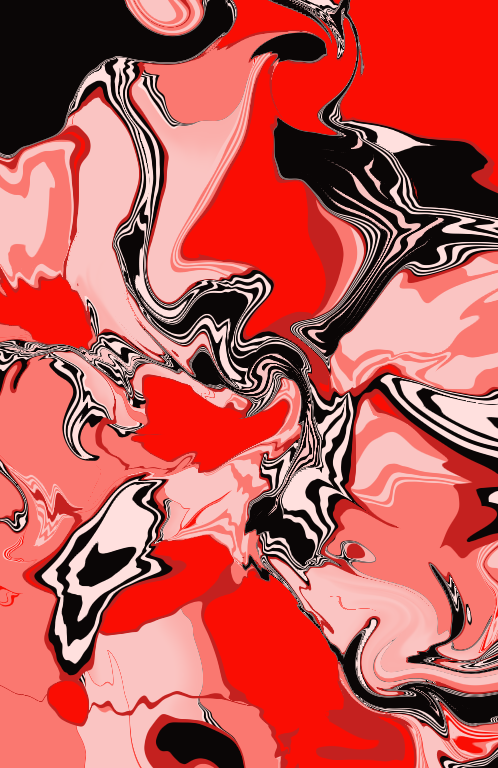
Give the GLSL for this background, as a WebGL 2 fragment shader.

```glsl
#version 300 es
precision highp float;
// Marbled paint: pools of pink, red and black on a salmon ground.
// Discs, ribbons and veins are measured in a space that is curled and folded
// by noise; nested rims that swell and pinch out edge each pool.
uniform vec2 u_resolution;
out vec4 fragColor;

const vec3 SALMON = vec3(0.98, 0.47, 0.44);
const vec3 PINK = vec3(0.98, 0.77, 0.76);
const vec3 RED = vec3(0.98, 0.05, 0.01);
const vec3 DEEP_RED = vec3(0.77, 0.13, 0.12);
const vec3 BLACK = vec3(0.04, 0.025, 0.025);
const vec3 CREAM = vec3(1.0, 0.88, 0.87);

// Pools: centre and radius, in canvas heights
const vec3 PINK_POOLS[10] = vec3[10](
  vec3(0.15, 0.73, 0.13), vec3(0.28, 0.67, 0.12), vec3(0.20, 0.58, 0.08), vec3(0.38, 0.42, 0.09),
  vec3(0.26, 0.31, 0.07), vec3(0.48, 0.17, 0.09), vec3(0.20, 0.06, 0.08), vec3(0.59, 0.23, 0.05),
  vec3(0.42, 0.63, 0.06), vec3(0.07, 0.48, 0.04));
const vec3 RED_POOLS[10] = vec3[10](
  vec3(0.56, 0.93, 0.19), vec3(0.62, 0.75, 0.12), vec3(0.36, 0.94, 0.09), vec3(0.14, 0.88, 0.08),
  vec3(0.01, 0.59, 0.08), vec3(0.20, 0.46, 0.08), vec3(0.20, 0.18, 0.09), vec3(0.37, 0.11, 0.08),
  vec3(0.62, 0.47, 0.05), vec3(0.08, 0.06, 0.03));
const vec3 BLACK_POOLS[10] = vec3[10](
  vec3(0.07, 0.98, 0.14), vec3(0.22, 0.97, 0.07), vec3(0.01, 0.85, 0.06), vec3(0.65, 0.02, 0.08),
  vec3(0.27, 0.93, 0.03), vec3(0.38, 0.82, 0.04), vec3(0.48, 0.74, 0.04), vec3(0.54, 0.63, 0.04),
  vec3(0.36, 0.53, 0.04), vec3(0.38, 0.27, 0.04));

// Ribbon centre lines
const vec2 MIDDLE_PATH[7] = vec2[7](vec2(-0.05, 0.48), vec2(0.09, 0.53), vec2(0.18, 0.59),
  vec2(0.33, 0.52), vec2(0.36, 0.44), vec2(0.44, 0.40), vec2(0.37, 0.26));
const vec2 UPPER_PATH[7] = vec2[7](vec2(0.36, 1.03), vec2(0.36, 0.92), vec2(0.50, 0.95),
  vec2(0.51, 0.82), vec2(0.46, 0.73), vec2(0.55, 0.65), vec2(0.50, 0.57));
const vec2 LOWER_PATH[7] = vec2[7](vec2(0.33, 0.20), vec2(0.41, 0.19), vec2(0.45, 0.09),
  vec2(0.53, 0.08), vec2(0.61, 0.14), vec2(0.60, 0.22), vec2(0.57, 0.32));

float hash(vec2 p) { return fract(sin(dot(p, vec2(127.1, 311.7))) * 43758.5453); }

float noise(vec2 p) {
  vec2 i = floor(p), f = fract(p);
  f = f * f * f * (f * (f * 6.0 - 15.0) + 10.0);
  return mix(mix(hash(i), hash(i + vec2(1, 0)), f.x),
             mix(hash(i + vec2(0, 1)), hash(i + vec2(1, 1)), f.x), f.y);
}

// Curls space around scattered centres, then folds it at ever finer scales
vec2 marble(vec2 p) {
  float busy = smoothstep(0.25, 0.7, noise(p * 5.0 + 8.0)), amp = 0.07, freq = 4.0;
  for (float i = 0.0; i < 14.0; i++) {
    vec2 centre = vec2(0.65 * hash(vec2(i, 4.0)), (i + hash(vec2(i, 9.0))) / 14.0), r = p - centre;
    float turn = 5.0 * (hash(vec2(i, 2.0)) - 0.5) * exp(-dot(r, r) / 0.005);
    p = centre + mat2(cos(turn), sin(turn), -sin(turn), cos(turn)) * r;
  }
  for (int i = 0; i < 6; i++) {
    vec2 s = p * freq + float(i) * 17.3;
    p += (vec2(noise(s), noise(s + 37.7)) - 0.5) * 2.0 * amp * (i < 2 ? 1.0 : mix(0.45, 1.1, busy));
    amp *= 0.66;
    freq *= 1.7;
  }
  return p;
}

float smoothUnion(float a, float b, float k) {
  float h = max(k - abs(a - b), 0.0) / k;
  return min(a, b) - h * h * k * 0.25;
}

float pools(vec2 p, vec3 discs[10]) {
  float d = 1.0;
  for (int i = 0; i < 10; i++) d = smoothUnion(d, length(p - discs[i].xy) - discs[i].z, 0.03);
  return d;
}

float ribbon(vec2 p, vec2 path[7]) {
  float d = 1.0;
  for (int i = 0; i < 6; i++) {
    vec2 a = p - path[i], b = path[i + 1] - path[i];
    d = smoothUnion(d, length(a - b * clamp(dot(a, b) / dot(b, b), 0.0, 1.0)), 0.015);
  }
  return d;
}

// Tapering tongues that follow a level line of the noise
float vein(vec2 p, float seed) {
  float width = 0.16 * smoothstep(0.45, 0.85, noise(p * 5.0 + seed + 9.0)) - 0.015;
  return (abs(noise(p * 7.0 + seed) - 0.5) - width) / 12.0;
}

vec3 paint(vec3 under, vec3 ink, float d) {
  float w = 0.5 * fwidth(d) + 1e-5;
  return mix(under, ink, smoothstep(w, -w, d));
}

// A pool with six alternating rims spaced by gap
vec3 rimmed(vec3 under, vec3 ink, vec3 rimA, vec3 rimB, float d, float gap) {
  for (int i = 6; i > 0; i--) under = paint(under, i % 2 == 0 ? rimA : rimB, d - float(i) * gap);
  return paint(under, ink, d);
}

void main() {
  vec2 q = marble(gl_FragCoord.xy / u_resolution.y);
  float swell = smoothstep(0.35, 0.85, noise(q * 7.0 + 3.0));
  float pinch = smoothstep(0.3, 0.85, noise(q * 9.0 + 51.0));
  // Pale and red pools with veins between them
  float pale = pools(q, PINK_POOLS), red = min(pools(q, RED_POOLS), vein(q, 85.0));
  vec3 paleInk = mix(mix(SALMON, PINK, 0.7), PINK, smoothstep(0.0, 0.035, -pale));
  vec3 col = rimmed(SALMON, paleInk, BLACK, CREAM, pale, 0.003 * pinch);
  col = rimmed(col, SALMON, PINK, RED, vein(q, 20.0), 0.002 * swell);
  col = rimmed(col, PINK, SALMON, RED, vein(q, 63.0), 0.002 * swell);
  col = rimmed(col, RED, PINK, SALMON, red, 0.007 * swell);
  col = paint(col, DEEP_RED, abs(red) - 0.0018);
  // Black pools, tongues and uneven ribbons, combed with pale streaks
  float width = 0.004 + 0.028 * swell;
  float river = min(ribbon(q, MIDDLE_PATH), min(ribbon(q, UPPER_PATH), ribbon(q, LOWER_PATH)));
  float dark = smoothUnion(pools(q, BLACK_POOLS), river - width, 0.02);
  dark = min(dark, vein(q, 140.0) + 0.004);
  col = paint(col, DEEP_RED, dark - 0.018 * pinch - 0.002);
  col = rimmed(col, BLACK, BLACK, CREAM, dark, 0.003 * pinch);
  float comb = sin(river * 480.0 + 7.0 * noise(q * 8.0)) + 1.5 - 1.6 * pinch;
  col = paint(col, PINK, max(comb * 0.01, river - width * 0.9));
  fragColor = vec4(col, 1.0);
}
```
